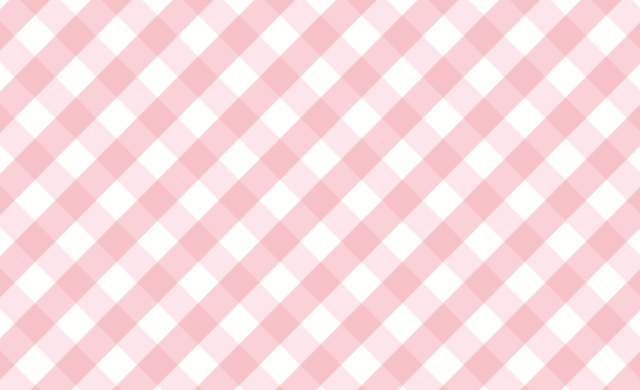
A WebGL 1 fragment shader for this pattern:

```glsl
precision highp float;
// Diagonal pink gingham: two crossing sets of equal bands on white.

uniform vec2 u_resolution;

const vec2 REPEATS = vec2(7.84, 4.74);      // repeats across and down
const vec2 WHITE_CENTER = vec2(0.429, 0.305); // centre of a white diamond, in repeats
const float BAND_HALF_WIDTH = 0.25;         // in band periods
const float EDGE_SOFTNESS = 0.022;          // in band periods

const vec3 WHITE  = vec3(1.00, 1.00, 0.995);
const vec3 BLUSH  = vec3(0.99, 0.90, 0.92);
const vec3 PINK   = vec3(0.98, 0.82, 0.84);
const vec3 ROSE   = vec3(0.97, 0.76, 0.78);
const vec3 SEAM_DIM = vec3(0.014, 0.0, 0.004);

// Signed distance to the nearest band edge, positive inside the band.
float bandDistance(float phase, float halfWidth) {
  return halfWidth - abs(fract(phase) - 0.5);
}

float coverage(float dist, float softness) {
  return smoothstep(-softness, softness, dist);
}

// Faint line along a band edge.
float seam(float dist, float softness) {
  return 1.0 - smoothstep(0.0, 1.5 * softness, abs(dist));
}

void main() {
  vec2 cell = gl_FragCoord.xy / u_resolution * REPEATS - WHITE_CENTER;
  float pixel = length(REPEATS / u_resolution);
  float softness = max(EDGE_SOFTNESS, 0.7 * pixel);

  // Strong bands rise to the right, pale bands fall to the right.
  float risingDist = bandDistance(cell.x - cell.y, BAND_HALF_WIDTH);
  float fallingDist = bandDistance(cell.x + cell.y, BAND_HALF_WIDTH);
  float rising = coverage(risingDist, softness);
  float falling = coverage(fallingDist, softness);

  // Weave the four tones, then tint the seams of the strong bands.
  vec3 color = mix(mix(WHITE, BLUSH, falling), mix(PINK, ROSE, falling), rising);
  color -= SEAM_DIM * seam(risingDist, softness);

  gl_FragColor = vec4(color, 1.0);
}
```
